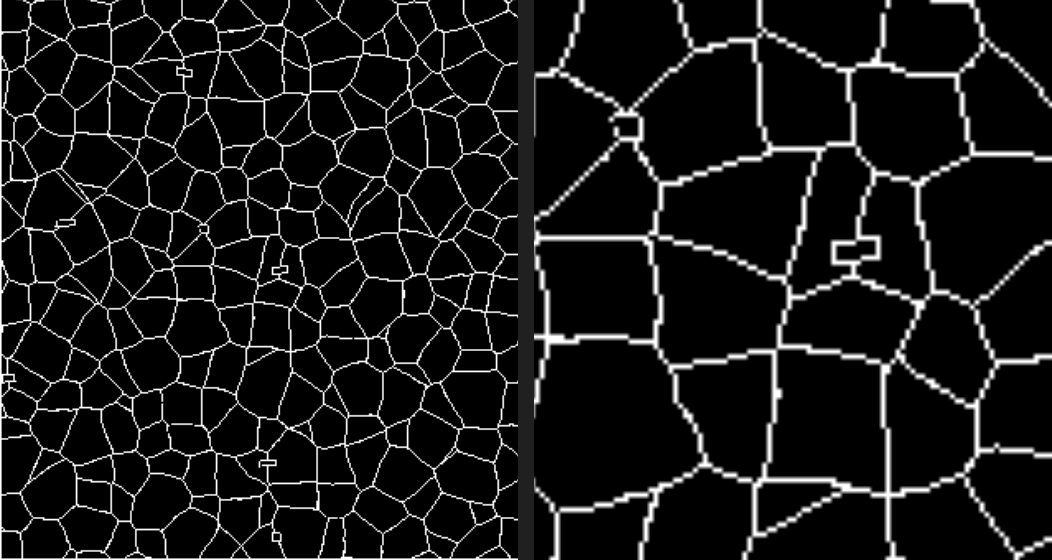
Left: the whole. Right: its middle third, enlarged.
A Shadertoy shader for this pattern:

```glsl
// Polycrystal grain map: thin white boundaries between black irregular grains.
// A warped power diagram (weighted Voronoi) is traced as one-texel lines on a
// coarse raster, then resampled smoothly so the stair steps stay visible.

const float RASTER_ROWS = 340.0;   // texels over the canvas height
const float GRAIN_ROWS = 15.8;     // grains over the canvas height
const float JITTER = 0.84;         // scatter of the grain centres
const float SIZE_SPREAD = 0.55;    // weight range, makes some grains large
const vec2 BEND = vec2(1.3, 0.11); // frequency and amount of edge curvature
const vec2 WOBBLE = vec2(5.0, 0.018);
const float BOX_CHANCE = 0.045;    // share of edges carrying a tiny box
const float LINE_HALF = 0.52;      // half line width in texels
const float SHARPNESS = 1.2;       // steepness of the resampling
const vec3 GRAIN_COLOR = vec3(0.0);
const vec3 LINE_COLOR = vec3(1.0);

vec2 hash2(vec2 p) {
    vec2 k = vec2(dot(p, vec2(127.1, 311.7)), dot(p, vec2(269.5, 183.3)));
    return fract(sin(k) * 43758.5453);
}

// Smooth two-channel value noise in -1..1
vec2 noise2(vec2 p) {
    vec2 i = floor(p), f = fract(p);
    f = f * f * (3.0 - 2.0 * f);
    vec2 low = mix(hash2(i), hash2(i + vec2(1, 0)), f.x);
    vec2 high = mix(hash2(i + vec2(0, 1)), hash2(i + vec2(1, 1)), f.x);
    return 2.0 * mix(low, high, f.y) - 1.0;
}

vec2 warp(vec2 p) {
    return p + BEND.y * noise2(p * BEND.x + 31.0)
             + WOBBLE.y * noise2(p * WOBBLE.x + 57.0);
}

// Grain centre in xy, weight in z
vec3 grainSite(vec2 cell) {
    float size = hash2(cell + 71.0).x;
    return vec3(cell + 0.5 + JITTER * (hash2(cell) - 0.5),
                SIZE_SPREAD * size * size);
}

// Position of the shared edge along the way from site a to site b
float edgeFraction(vec3 a, vec3 b) {
    vec2 d = b.xy - a.xy;
    return 0.5 + 0.5 * (a.z - b.z) / dot(d, d);
}

// 1 when the texel lies on a boundary, else 0
float boundaryTexel(vec2 texel) {
    if (min(texel.x, texel.y) < 0.5) return 1.0; // frame at left and bottom

    // Warped position and the steps to the next texels
    float texelSize = GRAIN_ROWS / RASTER_ROWS;
    vec2 raw = (texel + 0.5) * texelSize;
    vec2 p = warp(raw);
    vec2 stepX = warp(raw + vec2(texelSize, 0)) - p;
    vec2 stepY = warp(raw + vec2(0, texelSize)) - p;
    vec2 home = floor(p);

    // Tiny boxes sitting on some edges
    for (int y = -1; y <= 1; y++)
    for (int x = -2; x <= 1; x++) {
        vec2 cell = home + vec2(x, y);
        vec2 chance = hash2(cell + 113.0);
        if (chance.x > BOX_CHANCE) continue;
        vec3 a = grainSite(cell), b = grainSite(cell + vec2(1, 0));
        vec2 center = mix(a.xy, b.xy, edgeFraction(a, b));
        vec2 halfSize = mix(vec2(0.11, 0.12), vec2(0.26, 0.08), chance.y);
        vec2 q = abs(p - center) - halfSize;
        float d = max(q.x, q.y);
        if (d < LINE_HALF * texelSize)
            return step(-LINE_HALF * texelSize, d);
    }

    // Owning grain
    vec3 owner = vec3(0.0);
    vec2 ownerCell = home;
    float best = 1e5;
    for (int y = -2; y <= 2; y++)
    for (int x = -2; x <= 2; x++) {
        vec2 cell = home + vec2(x, y);
        vec3 site = grainSite(cell);
        vec2 r = site.xy - p;
        float power = dot(r, r) - site.z;
        if (power < best) { best = power; owner = site; ownerCell = cell; }
    }

    // Distance to each edge, compared with the texel span across it
    for (int y = -2; y <= 2; y++)
    for (int x = -2; x <= 2; x++) {
        if (x == 0 && y == 0) continue;
        vec3 site = grainSite(ownerCell + vec2(x, y));
        vec2 d = site.xy - owner.xy;
        vec2 n = normalize(d);
        float gap = edgeFraction(owner, site) * length(d) - dot(p - owner.xy, n);
        float span = max(abs(dot(n, stepX)), abs(dot(n, stepY)));
        if (gap < LINE_HALF * span) return 1.0;
    }
    return 0.0;
}

void mainImage(out vec4 fragColor, in vec2 fragCoord) {
    // Smooth resampling of the four surrounding texels
    vec2 g = fragCoord / iResolution.y * RASTER_ROWS - 0.5;
    vec2 i = floor(g);
    vec2 f = clamp((g - i - 0.5) * SHARPNESS + 0.5, 0.0, 1.0);
    float low = mix(boundaryTexel(i), boundaryTexel(i + vec2(1, 0)), f.x);
    float high = mix(boundaryTexel(i + vec2(0, 1)), boundaryTexel(i + vec2(1, 1)), f.x);
    fragColor = vec4(mix(GRAIN_COLOR, LINE_COLOR, mix(low, high, f.y)), 1.0);
}
```
